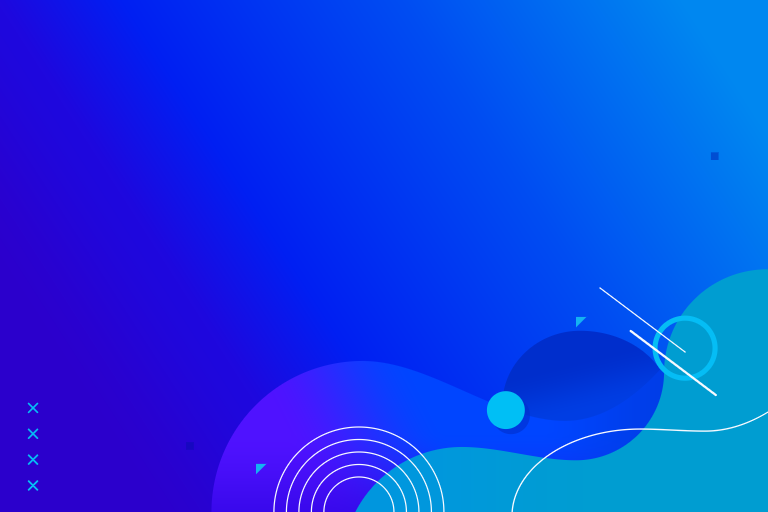
A WebGL 1 fragment shader for this background:

```glsl
precision highp float;
// Blue diagonal gradient with flowing purple and teal waves in the lower right,
// decorated with rings, lines, crosses and small shapes.
// Every shape is a signed distance in canvas heights, painted back to front.
uniform vec2 u_resolution;

const vec3 CYAN = vec3(0.02, 0.74, 0.96);
const vec3 WHITE = vec3(0.97, 0.98, 1.0);

// Antialiased coverage of a signed distance.
float fill(float d) {
  return clamp(0.5 - d * u_resolution.y, 0.0, 1.0);
}

float stroke(float d, float halfWidth) {
  return fill(abs(d) - halfWidth);
}

float circle(vec2 p, vec2 center, float radius) {
  return length(p - center) - radius;
}

float ellipse(vec2 q, vec2 radii) {
  float k = length(q / radii);
  return k * (k - 1.0) / max(length(q / (radii * radii)), 0.001);
}

float segment(vec2 p, vec2 a, vec2 b) {
  vec2 ab = b - a;
  return length(p - a - ab * clamp(dot(p - a, ab) / dot(ab, ab), 0.0, 1.0));
}

// Triangle with its right angle at the upper left corner.
float cornerTriangle(vec2 p, vec2 corner) {
  vec2 q = p - corner;
  return max(max(-q.x, q.y), (q.x - q.y - 0.0205) * 0.707);
}

float square(vec2 p, vec2 center) {
  vec2 q = abs(p - center);
  return max(q.x, q.y) - 0.0075;
}

vec3 background(vec2 p) {
  float t = 0.84 * p.x - 0.54 * (1.0 - p.y);
  vec3 col = mix(vec3(0.17, 0.0, 0.80), vec3(0.115, 0.03, 0.87), smoothstep(-0.3, 0.02, t));
  col = mix(col, vec3(0.0, 0.12, 0.95), clamp(t / 0.2, 0.0, 1.0));
  col = mix(col, vec3(0.0, 0.30, 0.95), clamp((t - 0.2) / 0.46, 0.0, 1.0));
  return mix(col, vec3(0.0, 0.53, 0.94), clamp((t - 0.66) / 0.46, 0.0, 1.0));
}

float purpleWave(vec2 p) {
  if (p.x < 0.708) return circle(p, vec2(0.708, 0.0), 0.295);
  float rise = clamp(p.x - 1.104, 0.0, 0.19);
  float top = mix(0.295, 0.178, smoothstep(0.708, 1.104, p.x)) + 2.92 * rise * rise;
  return (p.y - top) * 0.9;
}

// Round shoulder, shallow dip, then an S bend of two touching circles.
float tealWave(vec2 p) {
  if (p.x < 0.902) return circle(p, vec2(0.902, -0.107), 0.234);
  if (p.x < 1.125) return p.y - mix(0.127, 0.101, smoothstep(0.902, 1.125, p.x));
  if (p.y > 0.273) return circle(p, vec2(1.498, 0.273), 0.201);
  return -circle(p, vec2(1.125, 0.273), 0.172);
}

float whiteCurve(vec2 p) {
  if (p.x < 1.25) return ellipse(p - vec2(1.25, -0.008), vec2(0.25, 0.17));
  float rise = max(p.x - 1.377, 0.0);
  return (p.y - mix(0.162, 0.158, smoothstep(1.25, 1.377, p.x)) - 2.46 * rise * rise) * 0.95;
}

void main() {
  vec2 p = gl_FragCoord.xy / u_resolution * vec2(1.5, 1.0);
  vec3 col = background(p);

  // Dark leaf behind the purple wave
  vec2 leaf = p - vec2(1.133, 0.209);
  float leafWidth = leaf.x < 0.0 ? 0.152 : 0.178;
  vec3 leafColor = mix(vec3(0.0, 0.24, 0.89), vec3(0.0, 0.18, 0.80),
                       smoothstep(-0.02, 0.09, leaf.y - 0.25 * leaf.x));
  col = mix(col, leafColor, fill(ellipse(leaf, vec2(leafWidth, 0.145))));

  // Purple wave turning blue to the right
  vec3 waveColor = mix(vec3(0.31, 0.07, 1.0), vec3(0.0, 0.27, 1.0),
                       smoothstep(0.52, 0.84, p.x + 0.5 * (p.y - 0.22)));
  waveColor = mix(vec3(0.19, 0.02, 0.90), waveColor, smoothstep(-0.08, 0.16, p.y));
  waveColor = mix(waveColor, vec3(0.0, 0.24, 0.91), smoothstep(1.05, 1.3, p.x));
  col = mix(col, waveColor, fill(purpleWave(p)));

  // Teal wave
  vec3 teal = mix(vec3(0.0, 0.59, 0.87), vec3(0.0, 0.615, 0.82), smoothstep(0.75, 1.2, p.x));
  col = mix(col, teal, fill(tealWave(p)));

  // Dot and its shadow, ring and small solid shapes
  col = mix(col, vec3(0.0, 0.18, 0.80), 0.6 * fill(circle(p, vec2(0.998, 0.189), 0.037)));
  col = mix(col, vec3(0.0, 0.75, 0.96), fill(circle(p, vec2(0.988, 0.199), 0.037)));
  col = mix(col, CYAN, stroke(circle(p, vec2(1.338, 0.320), 0.0586), 0.005));
  float triangles = min(cornerTriangle(p, vec2(1.125, 0.381)), cornerTriangle(p, vec2(0.5, 0.094)));
  col = mix(col, vec3(0.08, 0.70, 0.95), fill(triangles));
  float squares = min(square(p, vec2(1.396, 0.695)), square(p, vec2(0.371, 0.129)));
  col = mix(col, vec3(0.0, 0.05, 0.65), 0.4 * fill(squares));

  // Column of crosses and concentric rings
  for (int i = 0; i < 5; i++) {
    float n = float(i);
    vec2 q = abs(p - vec2(0.0645, 0.0518 + 0.0505 * n));
    if (i < 4) col = mix(col, CYAN, stroke(segment(q, vec2(0.0), vec2(0.0085)), 0.0017));
    col = mix(col, WHITE, stroke(circle(p, vec2(0.701, 0.0), 0.166 - 0.0244 * n), 0.0012));
  }

  // White lines
  col = mix(col, WHITE, stroke(whiteCurve(p), 0.0013));
  col = mix(col, WHITE, stroke(segment(p, vec2(1.172, 0.4375), vec2(1.338, 0.3125)), 0.0012));
  col = mix(col, WHITE, stroke(segment(p, vec2(1.232, 0.3535), vec2(1.398, 0.2285)), 0.0022));

  gl_FragColor = vec4(col, 1.0);
}
```
